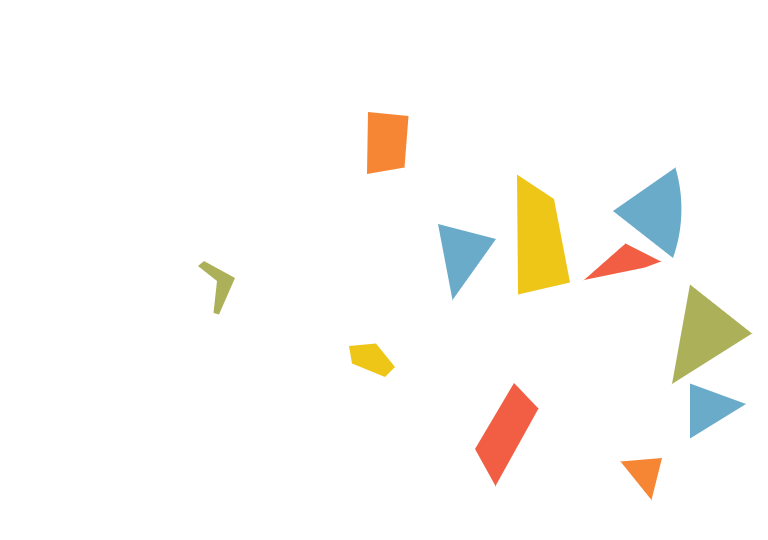
Write a WebGL 1 fragment shader that draws this background.

```glsl
precision highp float;

// Flat paper shards scattered over the right of a white sheet.
// Each shard is an intersection of half planes, giving a signed distance;
// shards of one colour are joined, then painted with a smooth edge.

uniform vec2 u_resolution;

// Layout grid spanning the canvas, with y pointing down
const vec2 GRID = vec2(768.0, 540.0);
const float EDGE_SOFTNESS = 1.0; // in output pixels

const vec3 PAPER  = vec3(1.0);
const vec3 BLUE   = vec3(0.41, 0.67, 0.79);
const vec3 YELLOW = vec3(0.935, 0.775, 0.09);
const vec3 OLIVE  = vec3(0.675, 0.695, 0.35);
const vec3 RED    = vec3(0.95, 0.37, 0.265);
const vec3 ORANGE = vec3(0.965, 0.525, 0.2);

// Curved side of the blue fan
const vec2 FAN_CENTRE = vec2(535.4, 209.0);
const float FAN_RADIUS = 146.0;

// Signed distance to the line a-b; negative on its right, seen on screen
float edge(vec2 p, vec2 a, vec2 b) {
  vec2 along = normalize(b - a);
  return dot(p - a, vec2(along.y, -along.x));
}

// Convex shapes, corners listed clockwise on screen
float triangle(vec2 p, vec2 a, vec2 b, vec2 c) {
  return max(max(edge(p, a, b), edge(p, b, c)), edge(p, c, a));
}

float quad(vec2 p, vec2 a, vec2 b, vec2 c, vec2 d) {
  return max(max(edge(p, a, b), edge(p, b, c)),
             max(edge(p, c, d), edge(p, d, a)));
}

float pentagon(vec2 p, vec2 a, vec2 b, vec2 c, vec2 d, vec2 e) {
  return max(max(quad(p, a, b, c, d) * 0.0 + edge(p, a, b), edge(p, b, c)),
             max(max(edge(p, c, d), edge(p, d, e)), edge(p, e, a)));
}

// Two straight sides closed by an arc
float fan(vec2 p, vec2 tip, vec2 top, vec2 bottom) {
  float sides = max(edge(p, tip, top), edge(p, bottom, tip));
  return max(sides, length(p - FAN_CENTRE) - FAN_RADIUS);
}

// Bent arm: a convex outline with a notch cut to the inner corner
float chevron(vec2 p, vec2 a, vec2 b, vec2 c, vec2 d, vec2 e, vec2 inner) {
  float outline = max(max(edge(p, a, b), edge(p, b, c)),
                      max(edge(p, c, d), edge(p, d, e)));
  return max(outline, min(edge(p, e, inner), edge(p, inner, a)));
}

vec3 paint(vec3 base, vec3 ink, float dist, float softness) {
  return mix(base, ink, clamp(0.5 - dist / softness, 0.0, 1.0));
}

void main() {
  vec2 p = gl_FragCoord.xy / u_resolution * GRID;
  p.y = GRID.y - p.y;
  float softness = EDGE_SOFTNESS * GRID.y / u_resolution.y;

  // Blue: centre triangle, fan, lower right triangle
  float blue = triangle(p, vec2(438.0, 224.0), vec2(496.0, 239.0), vec2(452.5, 300.0));
  blue = min(blue, fan(p, vec2(613.0, 211.0), vec2(675.5, 167.5), vec2(673.0, 258.0)));
  blue = min(blue, triangle(p, vec2(690.0, 383.5), vec2(746.0, 404.0), vec2(690.0, 438.5)));

  // Yellow: tall blade and small pentagon
  float yellow = quad(p, vec2(517.0, 174.5), vec2(554.0, 199.0),
                         vec2(570.0, 282.5), vec2(518.0, 294.5));
  yellow = min(yellow, pentagon(p, vec2(349.0, 346.0), vec2(376.0, 343.5),
                 vec2(395.0, 367.0), vec2(385.0, 377.0), vec2(352.0, 363.5)));

  // Olive: large triangle and bent arm on the left
  float olive = triangle(p, vec2(690.0, 284.5), vec2(752.0, 333.5), vec2(672.0, 384.0));
  olive = min(olive, chevron(p, vec2(198.0, 266.0), vec2(204.0, 261.0), vec2(235.0, 278.0),
                vec2(219.0, 314.5), vec2(213.5, 313.0), vec2(217.0, 281.0)));

  // Red: thin sliver and slanted block
  float red = quad(p, vec2(584.0, 280.0), vec2(625.5, 243.5),
                      vec2(661.0, 261.5), vec2(645.0, 267.5));
  red = min(red, quad(p, vec2(514.0, 383.0), vec2(538.5, 408.5),
                         vec2(495.5, 486.0), vec2(475.0, 449.0)));

  // Orange: upper block and bottom triangle
  float orange = quad(p, vec2(368.0, 112.0), vec2(408.5, 116.0),
                         vec2(404.5, 167.5), vec2(367.0, 174.0));
  orange = min(orange, triangle(p, vec2(620.5, 461.5), vec2(662.0, 458.0), vec2(651.5, 500.0)));

  vec3 color = paint(PAPER, BLUE, blue, softness);
  color = paint(color, YELLOW, yellow, softness);
  color = paint(color, OLIVE, olive, softness);
  color = paint(color, RED, red, softness);
  color = paint(color, ORANGE, orange, softness);
  gl_FragColor = vec4(color, 1.0);
}
```
